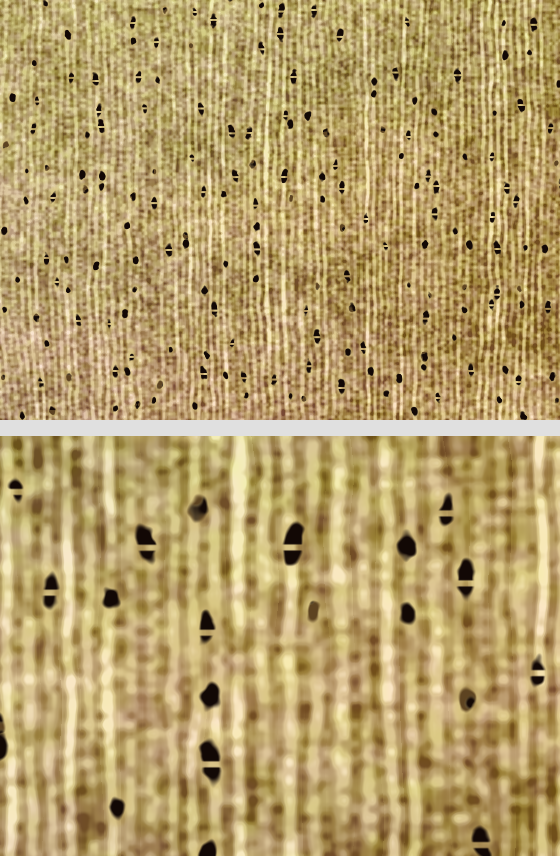
Top, the full canvas; bottom, a detail of the centre.
Give the GLSL for this texture, as a Shadertoy shader.

```glsl
#define RAYS 57.0          // pale vertical lines per canvas height
#define GRAIN 135.0        // fine cells per canvas height
#define PORE_CELLS 14.0    // pore grid rows per canvas height
#define PORE_SHARE 0.66    // part of grid cells that hold a pore
#define PORE_SIZE 0.0077   // largest pore half width
#define EDGE 0.0016        // softness of pore outlines

const vec3 PORE_BLACK = vec3(0.07, 0.03, 0.02);
const vec3 BARK_BROWN = vec3(0.43, 0.31, 0.15);
const vec3 OCHRE = vec3(0.60, 0.50, 0.28);
const vec3 TAN = vec3(0.71, 0.63, 0.43);
const vec3 CREAM = vec3(0.85, 0.79, 0.58);
const vec3 IVORY = vec3(0.96, 0.92, 0.76);

float hash(vec2 p) {
    vec3 q = fract(p.xyx * vec3(0.1031, 0.1030, 0.0973));
    q += dot(q, q.yzx + 33.33);
    return fract((q.x + q.y) * q.z);
}

float noise(vec2 p) {
    vec2 i = floor(p), f = fract(p);
    f = f * f * (3.0 - 2.0 * f);
    return mix(mix(hash(i), hash(i + vec2(1, 0)), f.x),
               mix(hash(i + vec2(0, 1)), hash(i + vec2(1, 1)), f.x), f.y);
}

// Dark to light wood ramp
vec3 woodColor(float t) {
    vec3 c = mix(BARK_BROWN, OCHRE, smoothstep(0.12, 0.36, t));
    c = mix(c, TAN, smoothstep(0.34, 0.54, t));
    c = mix(c, CREAM, smoothstep(0.52, 0.80, t));
    return mix(c, IVORY, smoothstep(0.82, 1.1, t));
}

// Vertical rays: uneven pale lines, broken along their length
float rayTone(vec2 p) {
    float x = p.x * RAYS + 1.6 * noise(p * vec2(5.0, 3.0)) + 0.35 * noise(p * vec2(40.0, 22.0));
    float id = floor(x);
    float line = 1.0 - smoothstep(0.08, 0.40, abs(fract(x) - 0.5));
    float strength = 0.35 + 0.65 * hash(vec2(id, 7.0));
    strength *= 0.45 + 0.9 * noise(vec2(id * 3.7, p.y * 16.0));
    float gap = noise(vec2(id * 5.3 + 0.5, p.y * 9.0)) - 0.5;
    return line * strength - 0.32 + 0.22 * gap;
}

// Fine cell walls: square grains and short cross bars
float grainTone(vec2 p) {
    float cells = noise(p * GRAIN) - 0.5;
    float bars = noise(p * vec2(0.55, 1.1) * GRAIN + 31.0) - 0.5;
    float clumps = noise(p * GRAIN * 0.4 + 73.0) - 0.5;
    return 0.40 * cells + 0.28 * bars + 0.22 * clumps;
}

// Returns hole, halo and brown filling coverage of all nearby pores
vec3 pores(vec2 p) {
    vec3 cover = vec3(0.0);
    vec2 home = floor(p * PORE_CELLS);
    float rough = noise(p * 150.0 + 11.0) - 0.5;
    for (int j = -1; j <= 1; j++)
    for (int i = -1; i <= 1; i++) {
        vec2 id = home + vec2(i, j);
        if (hash(id + 3.1) > PORE_SHARE) continue;
        vec2 jitter = vec2(hash(id + 17.3), hash(id + 41.7));
        vec2 q = p - (id + 0.1 + 0.8 * jitter) / PORE_CELLS;
        q.x += q.y * 0.4 * (hash(id + 5.9) - 0.5);
        float kind = hash(id + 59.2);
        float size = PORE_SIZE * mix(0.55, 1.0, hash(id + 83.4));
        bool paired = kind < 0.42;
        vec2 radius = size * vec2(1.0, paired ? 2.2 : 1.4);
        float d = (length(q / radius) - 1.0) * size + 0.0035 * rough;
        float hole = 1.0 - smoothstep(-EDGE, EDGE, d);
        // Pale wall that splits a paired pore
        float wallY = q.y + size * (hash(id + 97.1) - 0.3);
        if (paired) hole *= smoothstep(0.0014, 0.0034, abs(wallY));
        float halo = 1.0 - smoothstep(0.001, 0.0085, d);
        float filled = kind > 0.84 ? smoothstep(0.3, 0.6, noise(p * 110.0)) : 0.0;
        cover = max(cover, vec3(hole * (1.0 - filled), halo, hole * filled));
    }
    return cover;
}

void mainImage(out vec4 fragColor, in vec2 fragCoord) {
    vec2 p = fragCoord / iResolution.y;
    vec2 uv = fragCoord / iResolution.xy;

    // Broad stains, lying mostly across the rays
    float stain = noise(p * vec2(2.4, 6.0) + 4.0) - 0.5;
    float patchy = noise(p * vec2(7.0, 11.0) + 19.0) - 0.5;
    float warmth = smoothstep(0.5, 1.3, uv.x + 0.7 * (1.0 - uv.y) + 0.5 * stain);

    // Wood tissue
    float rayPower = mix(0.32, 0.56, smoothstep(0.0, 0.7, uv.x + 0.3 * (1.0 - uv.y)));
    float tone = 0.595 + rayPower * rayTone(p) + grainTone(p);
    tone += 0.13 * stain + 0.11 * patchy - 0.05 * warmth;
    vec3 color = woodColor(tone);

    // Olive at the top, mauve in the lower left, brown at the right
    float mauve = (1.0 - uv.y) * (1.0 - 0.6 * uv.x) + 0.5 * patchy;
    color += (mauve - 0.35) * vec3(0.025, -0.025, 0.07);
    color += warmth * vec3(0.02, -0.012, -0.03);
    color += (noise(p * 70.0 + 47.0) - 0.5) * vec3(0.02, -0.02, 0.10);

    // Pores with pale rims and brown deposits
    vec3 cover = pores(p);
    vec3 rim = woodColor(tone * 0.5 + 0.42) * vec3(1.0, 0.97, 0.86);
    color = mix(color, rim, 0.65 * cover.y);
    color = mix(color, BARK_BROWN * 0.85, cover.z);
    color = mix(color, PORE_BLACK, cover.x);
    fragColor = vec4(clamp(color, 0.0, 1.0), 1.0);
}
```
